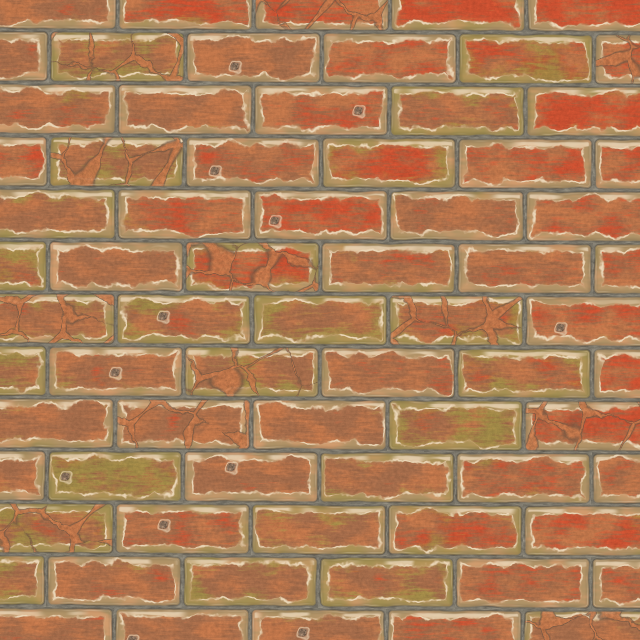
Give the GLSL for this texture, as a Shadertoy shader.

```glsl
// Weathered running-bond brick wall with glazed, bevelled faces and grey joints.
// Each brick is a rounded box; its scalloped rim, stains, cracks and chips come
// from gradient noise and cell distances seeded by row and column.

const vec2 REPEATS = vec2(4.70, 12.21);   // bricks across, rows down
const float ASPECT = 2.60;                // cell width in row heights
const float JOINT = 0.038;                // half the joint width

const vec3 CLAY   = vec3(0.64, 0.42, 0.29);
const vec3 RED    = vec3(0.80, 0.30, 0.18);
const vec3 ORANGE = vec3(0.75, 0.46, 0.29);
const vec3 MOSS   = vec3(0.60, 0.55, 0.27);
const vec3 BEIGE  = vec3(0.68, 0.57, 0.40);
const vec3 PEACH  = vec3(0.82, 0.61, 0.43);
const vec3 CREAM  = vec3(0.92, 0.84, 0.72);
const vec3 MORTAR = vec3(0.51, 0.49, 0.44);
const vec3 SHADE  = vec3(0.31, 0.28, 0.24);

vec2 hash2(vec2 p) {
    vec3 q = fract(p.xyx * vec3(0.1031, 0.1030, 0.0973));
    q += dot(q, q.yzx + 33.33);
    return fract((q.xx + q.yz) * q.zy);
}

float corner(vec2 cell, vec2 offset) {
    return dot(hash2(cell) * 2.0 - 1.0, offset);
}

// Gradient noise, roughly -0.6 to 0.6
float noise(vec2 p) {
    vec2 i = floor(p), f = p - i, x = vec2(1.0, 0.0);
    vec2 w = f * f * f * (f * (f * 6.0 - 15.0) + 10.0);
    return mix(mix(corner(i, f), corner(i + x, f - x), w.x),
               mix(corner(i + x.yx, f - x.yx), corner(i + 1.0, f - 1.0), w.x), w.y);
}

float fbm(vec2 p) {
    float sum = 0.0, gain = 1.0;
    for (int k = 0; k < 4; k++) {
        sum += gain * noise(p);
        p = mat2(1.6, 1.2, -1.2, 1.6) * p + 5.7;
        gain *= 0.5;
    }
    return sum;
}

float roundBox(vec2 p, vec2 halfSize, float radius) {
    vec2 q = abs(p) - halfSize + radius;
    return length(max(q, 0.0)) + min(max(q.x, q.y), 0.0) - radius;
}

// Approximate distance to the borders between random cells
float cellEdge(vec2 p) {
    float first = 9.0, second = 9.0;
    for (int k = 0; k < 9; k++) {
        vec2 cell = floor(p) + vec2(k % 3, k / 3) - 1.0;
        float d = length(cell + hash2(cell) - p);
        second = min(second, max(first, d));
        first = min(first, d);
    }
    return 0.5 * (second - first);
}

float line(float d, float width, float aa) {
    return 1.0 - smoothstep(width - aa, width + aa, abs(d));
}

// Stained clay: broad tints, thin horizontal scuffs and moss near the rim
vec3 clayFace(vec2 g, float inset, float redness, float mossiness) {
    float patchy = fbm(g * vec2(1.2, 1.8) + 17.0);
    float scuff = noise(g * vec2(2.5, 17.0)) + 0.6 * noise(g * vec2(7.0, 38.0));
    vec3 col = mix(CLAY, ORANGE, smoothstep(-0.25, 0.45, patchy + 0.3 * scuff));
    col = mix(col, RED, 0.9 * smoothstep(0.0, 0.5, redness + 0.35 * scuff - 0.6 * patchy));
    float moss = mossiness - 0.9 * inset + 0.7 * fbm(g + 41.0) + 0.35 * scuff;
    col = mix(col, MOSS, 0.8 * smoothstep(-0.1, 0.35, moss));
    return col * (1.0 + 0.10 * fbm(g * 15.0) + 0.08 * scuff);
}

// Wide pale veins with thin dark edges
vec3 addCracks(vec3 col, vec2 g, float aa) {
    float vein = cellEdge(g * 1.2 + 0.12 * fbm(g * 3.0)) - 0.04 - 0.14 * noise(g * 1.7 + 9.0);
    vec3 scar = ORANGE * (1.0 + 0.22 * fbm(g * 13.0));
    col = mix(col, scar, 0.9 * (1.0 - smoothstep(-aa, aa, vein)));
    return mix(col, SHADE, 0.6 * line(vein, 0.008, aa));
}

// Small grey pit with a pale rim
vec3 addChip(vec3 col, vec2 p, float aa) {
    float d = length(p) - 0.085 - 0.10 * noise(p * 7.0 + 3.0);
    col = mix(col, CREAM, 0.7 * line(d - 0.02, 0.014, aa));
    vec3 pit = mix(MORTAR, CLAY, 0.4) * (0.95 + 0.5 * fbm(p * 16.0));
    return mix(col, pit, 1.0 - smoothstep(-aa, aa, d));
}

void mainImage(out vec4 fragColor, in vec2 fragCoord) {
    vec2 uv = fragCoord / iResolution.xy;
    float aa = REPEATS.y / iResolution.y;

    // Running bond with a slight lean
    float v = uv.y * REPEATS.y + 0.364 + 0.06 * uv.x;
    float u = uv.x * REPEATS.x + 0.163 + 0.5 * mod(floor(v), 2.0) - 0.027 * uv.y;
    vec2 id = floor(vec2(u, v));
    vec2 p = (vec2(u, v) - id - 0.5) * vec2(ASPECT, 1.0);
    vec2 rnd = hash2(id + 11.0), wear = hash2(id + 57.0);
    vec2 g = p + id * vec2(7.31, 5.17) + 20.0;

    // Brick outline, and an inner rim scalloped into arcs
    float d = roundBox(p, vec2(0.5 * ASPECT, 0.5) - JOINT, 0.08);
    d += 0.05 * max(noise(g * 1.8), 0.0) + 0.006 * noise(g * 9.0);
    float wave = 0.28 - abs(noise(g * vec2(1.8, 1.3)) + 0.08) + 0.22 * noise(g * 6.0);
    float inset = -d - 0.09 - 0.27 * wave - 0.027 * noise(g * 17.0);

    // Glazed border, with crisp pale shards along the upper edge
    float warmth = noise(g * 1.9 + 30.0) + 0.4 * noise(g * vec2(3.0, 14.0));
    vec3 border = mix(BEIGE, PEACH, smoothstep(-0.15, 0.5, warmth));
    border = mix(border, MOSS, 0.6 * smoothstep(0.45, 1.0, rnd.x + 0.7 * noise(g * 2.0)));
    float shard = p.y - 0.335 - 0.10 * noise(g * vec2(2.2, 0.7) + 8.0);
    float upper = smoothstep(-aa, aa, shard) * smoothstep(0.025, 0.025 + 2.0 * aa, -d);
    border = mix(border, CREAM, 0.85 * upper * smoothstep(-0.16, 0.04, noise(g * vec2(1.4, 0.5))));
    border *= 0.88 + 0.12 * smoothstep(0.0, 0.09, -d);

    // Clay face, reddest toward the upper right
    float redness = 0.55 * rnd.y - 0.32 + 0.30 * (uv.x + uv.y - 1.0);
    vec3 face = clayFace(g, inset, redness, 0.65 * rnd.x - 0.48);
    vec3 col = mix(border, face, smoothstep(-aa, 0.02 + aa, inset));

    // Broken glint along the rim
    float glint = smoothstep(-0.25, 0.25, noise(g * 3.3 + 70.0) + 0.4 * noise(g * 11.0));
    col = mix(col, PEACH, 0.35 * exp(-abs(inset) * 28.0));
    col = mix(col, CREAM, mix(0.15, 1.0, glint) * line(inset, 0.01 + 0.01 * glint, aa));

    // Damage on a few bricks
    if (wear.x > 0.90) col = addCracks(col, g, aa);
    vec2 chipAt = (hash2(id + 91.0) - 0.5) * vec2(1.9, 0.55);
    if (wear.y > 0.88) col = addChip(col, p - chipAt, aa);

    // Joint with a dark, broken seam and a thin lit brick edge
    vec3 joint = MORTAR * (0.98 + 0.30 * fbm(g * vec2(5.0, 9.0)));
    float seam = smoothstep(-0.3, 0.3, noise(g * 2.7 + 15.0));
    joint = mix(joint, SHADE, mix(0.25, 0.8, seam) * line(d - 0.01, 0.009, aa));
    col = mix(col, CREAM, 0.45 * seam * line(d + 0.025, 0.007, aa));
    fragColor = vec4(mix(col, joint, smoothstep(-aa, aa, d)), 1.0);
}
```
